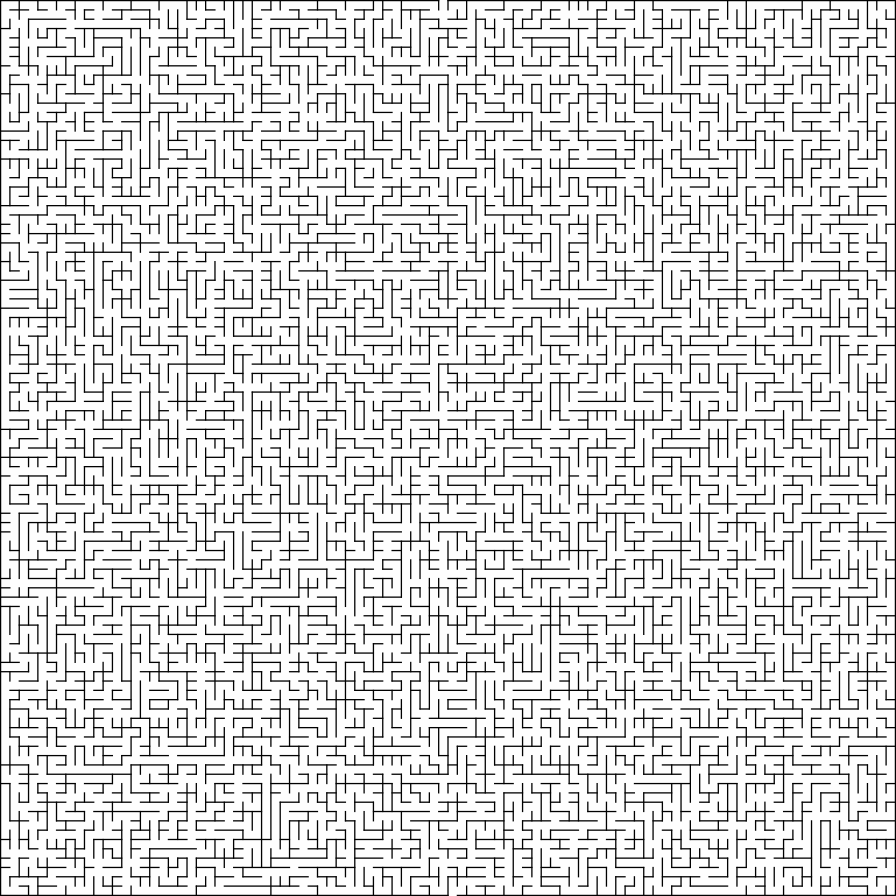
This pattern is drawn by a Shadertoy shader. Its source:

```glsl
// A square maze of thin black walls on white paper, with one door above and one below.
// Every inner grid post grows one wall to a neighbour: even posts choose freely, odd
// posts avoid doubled walls and closed cells. Each pixel tests the walls of its nearest post.

const float CELLS = 96.0;                    // cells along each side
const float WALL_WIDTH = 0.125;              // in cells
const float EDGE_SPREAD = 0.067;             // extra softness, in pixel footprints
const vec2 TOP_DOOR = vec2(47.5, CELLS);     // middle of the missing border wall
const vec2 BOTTOM_DOOR = vec2(48.5, 0.0);
const vec3 PAPER = vec3(0.995);
const vec3 INK = vec3(0.0);
const uint SEED = 71u;

float hash(vec2 post, uint salt) {
    uvec2 k = uvec2(ivec2(post) + 16);
    uint h = k.x * 0x9E3779B1u ^ k.y * 0x85EBCA77u ^ (salt + SEED) * 0xC2B2AE3Du;
    h = (h ^ (h >> 15)) * 0x2C1B3C6Du;
    h = (h ^ (h >> 12)) * 0x297A2D39u;
    h ^= h >> 15;
    return float(h >> 8) / 16777216.0;
}

// Unit step to the right, up, left or down
vec2 direction(int index) {
    int i = index & 3;
    float s = i < 2 ? 1.0 : -1.0;
    return (i & 1) == 0 ? vec2(s, 0.0) : vec2(0.0, s);
}

bool isInner(vec2 post) {
    return all(greaterThan(post, vec2(0.0))) && all(lessThan(post, vec2(CELLS)));
}

// Free choice of an even post; border posts grow nothing
vec2 evenGrowth(vec2 post) {
    return isInner(post) ? direction(int(4.0 * hash(post, 1u))) : vec2(0.0);
}

// Choice of an odd post, given the choices of the even posts around it
vec2 oddGrowth(vec2 post) {
    if (!isInner(post)) return vec2(0.0);
    int first = int(4.0 * hash(post, 2u));
    int turn = hash(post, 3u) < 0.5 ? 1 : 3;
    for (int i = 0; i < 4; i++) {
        vec2 d = direction(first + i * turn);
        vec2 next = evenGrowth(post + d);
        bool doubled = next == -d;
        bool closesCell = next != vec2(0.0) && dot(next, d) == 0.0
                       && evenGrowth(post + next) == -next;
        if (!doubled && !closesCell) return d;
    }
    return direction(first);
}

vec2 growth(vec2 post) {
    return mod(post.x + post.y, 2.0) > 0.5 ? oddGrowth(post) : evenGrowth(post);
}

// Is there a wall from this post one step along d?
bool hasWall(vec2 post, vec2 ownGrowth, vec2 d) {
    vec2 middle = post + 0.5 * d;
    if (any(lessThan(middle, vec2(0.0))) || any(greaterThan(middle, vec2(CELLS)))) return false;
    if (middle == TOP_DOOR || middle == BOTTOM_DOOR) return false;
    bool border = any(equal(middle, vec2(0.0))) || any(equal(middle, vec2(CELLS)));
    return border || ownGrowth == d || growth(post + d) == -d;
}

void mainImage(out vec4 fragColor, in vec2 fragCoord) {
    // Grid coordinates: the outer walls lie just inside the canvas
    float side = min(iResolution.x, iResolution.y);
    float pixel = (CELLS + WALL_WIDTH) / side;
    vec2 p = (fragCoord - 0.5 * (iResolution.xy - side)) * pixel - 0.5 * WALL_WIDTH;
    vec2 post = floor(p + 0.5);
    vec2 offset = (p - post) / pixel;

    // Wall coverage in pixel footprints
    float width = WALL_WIDTH / pixel;
    float reach = 0.5 + 0.5 * width;
    vec2 across = clamp(reach + EDGE_SPREAD - abs(offset.yx), 0.0, min(width, 1.0));

    // Half walls leaving the post, gathered per axis
    vec2 along = vec2(0.0);
    vec2 ownGrowth = growth(post);
    for (int i = 0; i < 4; i++) {
        vec2 d = direction(i);
        if (hasWall(post, ownGrowth, d))
            along += abs(d) * clamp(reach + dot(offset, d), 0.0, 1.0);
    }
    vec2 cover = min(along, 1.0) * across;

    float ink = 1.0 - (1.0 - cover.x) * (1.0 - cover.y);
    fragColor = vec4(mix(PAPER, INK, ink), 1.0);
}
```
